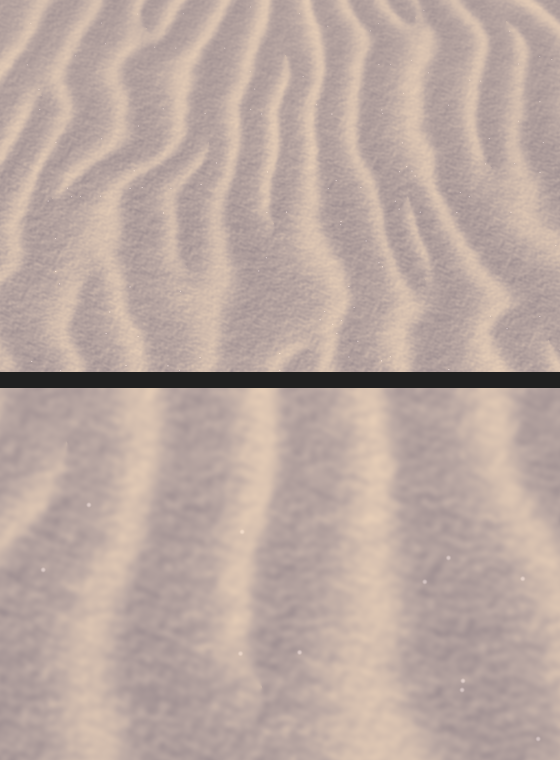
Top, the full canvas; bottom, a detail of the centre.
Write a Shadertoy shader that draws this texture.

```glsl
const float TAU = 6.2831853;
const vec3 SHADE = vec3(0.62, 0.56, 0.568);
const vec3 SAND  = vec3(0.735, 0.663, 0.64);
const vec3 CREST = vec3(0.875, 0.782, 0.703);

float hash(vec2 p) {
    vec3 q = fract(p.xyx * 0.1031);
    q += dot(q, q.yzx + 33.33);
    return fract((q.x + q.y) * q.z);
}

float noise(vec2 p) {
    vec2 cell = floor(p), f = fract(p);
    f = f * f * (3.0 - 2.0 * f);
    return mix(mix(hash(cell), hash(cell + vec2(1, 0)), f.x),
               mix(hash(cell + vec2(0, 1)), hash(cell + vec2(1, 1)), f.x), f.y);
}

// Noise centred on zero
float wobble(vec2 p) {
    return noise(p) - 0.5;
}

mat2 rotation(float angle) {
    float c = cos(angle), s = sin(angle);
    return mat2(c, s, -s, c);
}

// Ripple count across the ground, fanning out toward the viewer
float ripplePhase(vec2 p) {
    float phase = (p.x - 0.8) * mix(4.6, 8.4, p.y);
    phase += 1.1 * wobble(p * 1.7 + 3.0);
    phase += 0.95 * wobble(p * vec2(2.2, 4.6) + 17.0);
    phase += 0.35 * wobble(p * vec2(5.0, 10.0) + 41.0);
    return phase + 0.05 * wobble(p * 38.0);
}

// Forks where crests split or join: x = phase shift, y = crest strength
vec2 forks(vec2 p) {
    vec2 result = vec2(0.0, 1.0);
    for (int row = 0; row < 3; row++) {
        for (int col = 0; col < 5; col++) {
            vec2 id = vec2(col, row);
            vec2 jitter = vec2(hash(id + 7.3), hash(id + 29.7));
            vec2 centre = (id + 0.15 + 0.7 * jitter) * vec2(0.31, 0.34);
            vec2 d = (p - centre) * vec2(1.0, 0.7);
            float turn = (row + col) % 2 == 0 ? 1.0 : -1.0;
            result.x += turn * atan(d.y, d.x) / TAU;
            result.y *= mix(0.55, 1.0, smoothstep(0.0, 0.06, length(d)));
        }
    }
    return result;
}

// Soft windward slope on the left, steeper lee side on the right
float crestProfile(float t) {
    float width = t < 0.0 ? 0.23 : 0.135;
    return exp(-t * t / (width * width));
}

// Side-lit bumps made from the slope of a streaky noise
float grainRelief(vec2 p, float scale) {
    vec2 q = rotation(0.45) * p * scale * vec2(0.8, 1.0);
    return noise(q) - noise(q + vec2(0.65, -0.55));
}

// Rare bright grains
float sparkle(vec2 p) {
    vec2 q = p * 90.0, cell = floor(q);
    vec2 centre = 0.3 + 0.4 * vec2(hash(cell + 5.1), hash(cell + 63.7));
    float dotMask = 1.0 - smoothstep(0.05, 0.26, length(q - cell - centre));
    return dotMask * step(0.991, hash(cell + 111.0));
}

vec3 sandColour(float tone) {
    vec3 low = mix(SHADE, SAND, tone * 2.0);
    vec3 high = mix(SAND, CREST, tone * 2.0 - 1.0);
    return tone < 0.5 ? low : high;
}

void mainImage(out vec4 fragColor, in vec2 fragCoord) {
    vec2 p = fragCoord / iResolution.y;

    // Ripples
    vec2 fork = forks(p);
    float t = fract(ripplePhase(p) + fork.x) - 0.5;
    float strength = fork.y * mix(0.75, 1.1, noise(p * 4.0 + 80.0));
    float crest = crestProfile(t) * strength;
    float tone = 0.37 + 0.52 * crest;
    tone -= 0.08 * cos(TAU * (t - 0.3)) * strength;
    tone += 0.12 * wobble(p * 5.0 + 55.0);

    // Grain, softer in the distance and on the crests
    float focus = mix(1.0, 0.6, smoothstep(0.4, 1.0, p.y)) * (1.0 - 0.45 * crest);
    float grain = 0.26 * grainRelief(p, 150.0) + 0.17 * grainRelief(p, 65.0);
    grain += 0.12 * wobble(p * 170.0);
    tone += grain * focus;

    vec3 colour = sandColour(clamp(tone, -0.2, 1.1));
    colour += 0.16 * sparkle(p) * focus;
    fragColor = vec4(colour, 1.0);
}
```
